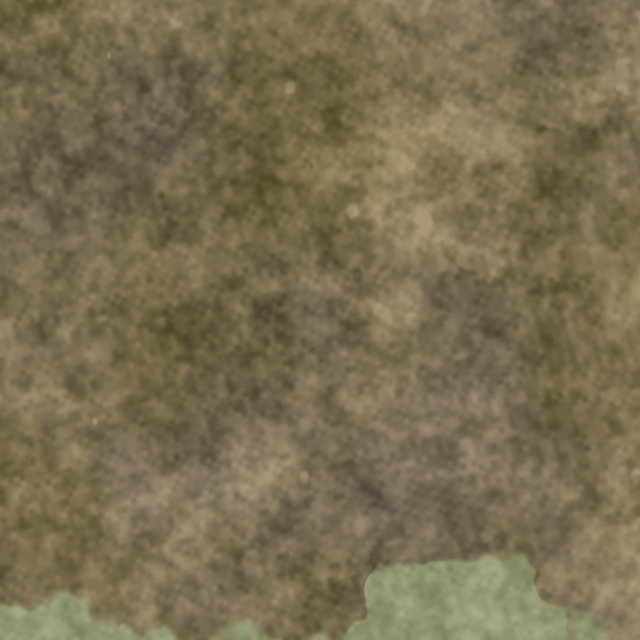
Reproduce this texture procedurally as a WebGL 1 fragment shader.

```glsl
precision highp float;

// Weathered olive-brown ground with pale worn stains and a green margin below.
// Layered value noise gives clouds and grain; noise-warped distance functions
// give the stains, the margin and the dark soft blots; specks are scattered.

uniform vec2 u_resolution;

const vec3 DARK_EARTH = vec3(0.38, 0.34, 0.24);
const vec3 PALE_EARTH = vec3(0.62, 0.56, 0.43);
const vec3 GREEN_WASH = vec3(0.555, 0.582, 0.445);
const vec3 HUE_SHIFT = vec3(-0.006, -0.008, 0.04);

const float BASE_TONE = 0.33;       // 0 is dark earth, 1 is pale earth
const float CLOUD_CONTRAST = 0.48;
const float GRAIN_CONTRAST = 0.50;
const float STAIN_LIFT = 0.36;
const float STAIN_RADIUS = 0.036;
const float EDGE_SOFTNESS = 0.011;
const float WARP = 0.055;
const float SPECK_CELLS = 8.0;
const float SPECK_CHANCE = 0.16;

float hash(vec2 p) {
  return fract(sin(dot(p, vec2(127.1, 311.7))) * 43758.5453);
}

float noise(vec2 p) {
  vec2 cell = floor(p);
  vec2 f = fract(p);
  f = f * f * (3.0 - 2.0 * f);
  float low = mix(hash(cell), hash(cell + vec2(1.0, 0.0)), f.x);
  float high = mix(hash(cell + vec2(0.0, 1.0)), hash(cell + 1.0), f.x);
  return mix(low, high, f.y);
}

// Three rotated octaves centred on zero
float layers(vec2 p, float falloff) {
  float sum = 0.0;
  float amplitude = 1.0;
  for (int i = 0; i < 3; i++) {
    sum += amplitude * (noise(p) - 0.5);
    p = mat2(1.6, 1.2, -1.2, 1.6) * p + 17.3;
    amplitude *= falloff;
  }
  return sum;
}

float capsule(vec2 p, vec2 a, vec2 b) {
  vec2 axis = b - a;
  float along = clamp(dot(p - a, axis) / dot(axis, axis), 0.0, 1.0);
  return length(p - a - axis * along);
}

float blot(vec2 p, vec2 centre, float radius) {
  vec2 d = (p - centre) / radius;
  return exp(-dot(d, d));
}

// Height of the green margin along the bottom
float marginHeight(float x) {
  float left = 0.05 * (1.0 - smoothstep(0.08, 0.3, x));
  float right = smoothstep(0.54, 0.59, x) * (1.0 - smoothstep(0.82, 0.89, x));
  return left + right * (0.095 + 0.03 * smoothstep(0.58, 0.78, x)) + 0.008;
}

// Rare small flecks: positive are pale, negative are dark
float specks(vec2 p) {
  vec2 home = floor(p * SPECK_CELLS);
  float sum = 0.0;
  for (int j = -1; j <= 1; j++) {
    for (int i = -1; i <= 1; i++) {
      vec2 cell = home + vec2(float(i), float(j));
      vec2 centre = cell + vec2(hash(cell + 3.7), hash(cell + 9.2));
      float size = mix(0.05, 0.13, hash(cell + 21.4));
      vec2 d = (p * SPECK_CELLS - centre) * vec2(1.25, 0.9);
      float present = step(hash(cell + 5.1), SPECK_CHANCE);
      float direction = hash(cell + 31.6) < 0.5 ? 0.45 : -0.3;
      sum += present * direction * (1.0 - smoothstep(size * 0.4, size, length(d)));
    }
  }
  return sum;
}

void main() {
  vec2 uv = gl_FragCoord.xy / u_resolution;
  vec2 warped = uv + WARP * vec2(layers(uv * 13.0, 0.6), layers(uv * 13.0 + 41.0, 0.6));

  float clouds = layers(uv * 3.5 + 6.0, 0.75);
  float grain = layers(uv * 27.0, 0.95);

  // Branching pale stain plus scattered worn patches
  float branch = capsule(warped, vec2(0.94, 0.85), vec2(0.74, 0.80));
  branch = min(branch, capsule(warped, vec2(0.74, 0.80), vec2(0.57, 0.69)));
  branch = min(branch, capsule(warped, vec2(0.63, 0.70), vec2(0.64, 0.51)));
  float stain = 1.0 - smoothstep(-EDGE_SOFTNESS, EDGE_SOFTNESS, branch - STAIN_RADIUS);
  float worn = smoothstep(0.70, 0.77, noise(warped * 8.0 + 12.0));
  worn *= mix(0.3, 0.8, smoothstep(0.2, 0.9, uv.x));

  // Soft dark blots and a broad shaded band
  float shade = 0.25 * blot(warped, vec2(0.33, 0.48), 0.13);
  shade += 0.30 * blot(warped, vec2(0.51, 0.19), 0.11);
  shade += 0.16 * blot(uv, vec2(0.08, 0.70), 0.16);
  shade += 0.42 * blot(warped, vec2(0.76, 0.73), 0.024);

  float tone = BASE_TONE + CLOUD_CONTRAST * clouds + GRAIN_CONTRAST * grain;
  tone += STAIN_LIFT * max(stain, worn) - shade + specks(uv);
  tone += 0.12 * smoothstep(0.2, 0.8, uv.x) * smoothstep(0.2, 0.6, uv.y);

  // Green margin with a thin dark rim above it
  float shore = warped.y - marginHeight(warped.x);
  float green = 1.0 - smoothstep(-EDGE_SOFTNESS, EDGE_SOFTNESS, shore);
  tone -= 0.12 * exp(-abs(shore) * 35.0);

  vec3 earth = mix(DARK_EARTH, PALE_EARTH, clamp(tone, -0.3, 1.15));
  earth += HUE_SHIFT * layers(uv * 4.0 + 70.0, 0.7);
  vec3 wash = GREEN_WASH + 0.09 * grain + 0.05 * clouds;
  gl_FragColor = vec4(mix(earth, wash, green), 1.0);
}
```
